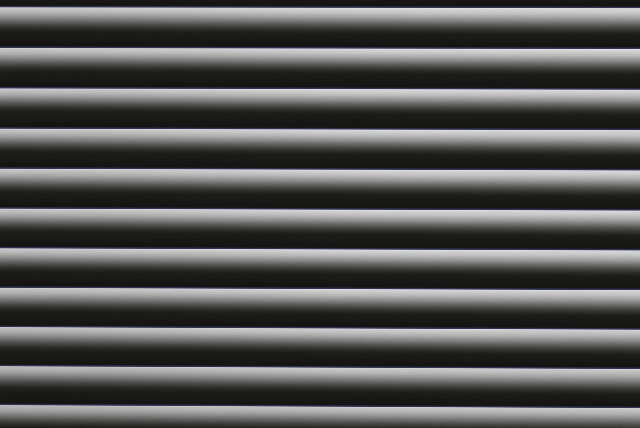
A WebGL 1 fragment shader for this pattern:

```glsl
precision highp float;

uniform vec2 u_resolution;

// Layout, in canvas heights measured down from the top
const float FIRST_EDGE = 0.0160;
const float PITCH = 0.0952;
const float PITCH_SHRINK = 0.000225;  // slats close up towards the bottom
const float TILT = 0.0020;            // drop of an edge across the width
const float TILT_GROWTH = 0.0005;     // extra drop per slat

// Shading, in fractions of a slat
const float LIGHT_REACH = 0.67;
const float REACH_VARIATION = 0.035;
const float RIM_WIDTH = 0.05;
const float SEAM_WIDTH = 0.018;
const float GRAIN = 0.012;
const vec2 GRAIN_CELLS = vec2(768.0, 512.0);

const vec3 LIT = vec3(0.820, 0.820, 0.825);
const vec3 SHADOW = vec3(0.108, 0.113, 0.098);
const vec3 UNDERSIDE = vec3(0.080, 0.083, 0.075);
const vec3 SEAM = vec3(0.19, 0.20, 0.33);

float hash(vec2 p) {
    p = fract(p * vec2(0.1031, 0.1130));
    p += dot(p, p.yx + 33.33);
    return fract((p.x + p.y) * p.x);
}

// Continuous slat index: solves edge(n) = pitch * n - shrink * n * n
float slatIndex(float x, float down) {
    float depth = down - FIRST_EDGE - TILT * x;
    float pitch = PITCH + TILT_GROWTH * x;
    float root = sqrt(pitch * pitch - 4.0 * PITCH_SHRINK * depth);
    return 2.0 * depth / (pitch + root);
}

// Curved slat: lit at its top edge, falling into shadow below
vec3 shadeSlat(float t, float slat, vec2 uv) {
    float variation = hash(vec2(slat + 7.0, 3.0)) - 0.5;
    float reach = LIGHT_REACH + REACH_VARIATION * variation;
    reach += 0.06 * (uv.x - 0.5);
    float glow = 1.0 - smoothstep(0.0, reach, t);

    // Light weakens towards the left and the lowest slats
    float sideLight = mix(0.94, 1.02, smoothstep(0.0, 0.65, uv.x));
    float lowLight = 1.0 - 0.08 * smoothstep(0.45, 0.0, uv.y);
    vec3 lit = LIT * sideLight * lowLight;

    vec3 shadow = mix(SHADOW, UNDERSIDE, smoothstep(0.6, 1.0, t));
    vec3 color = mix(shadow, lit, glow);
    return color + 0.07 * (1.0 - smoothstep(0.0, RIM_WIDTH, t));
}

void main() {
    vec2 uv = gl_FragCoord.xy / u_resolution;
    float index = slatIndex(uv.x, 1.0 - uv.y);
    float slat = floor(index);
    float t = index - slat;
    float pixel = 1.0 / (u_resolution.y * PITCH);

    // Slat face, with a thin blue seam where it meets the next one
    vec3 color = shadeSlat(t, slat, uv);
    float seamStart = 1.0 - SEAM_WIDTH;
    float seam = smoothstep(seamStart - pixel, seamStart + 0.5 * pixel, t);
    color = mix(color, SEAM, seam);
    color = mix(SEAM, color, smoothstep(0.0, pixel, t));

    // Fine grain
    color += GRAIN * (hash(floor(uv * GRAIN_CELLS)) - 0.5);
    gl_FragColor = vec4(clamp(color, 0.0, 1.0), 1.0);
}
```
